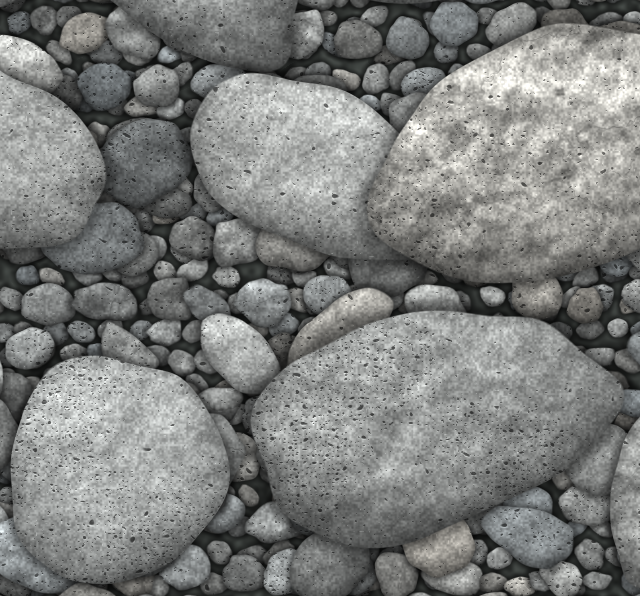
A Shadertoy shader for this texture:

```glsl
// A beach of grey volcanic stones: dark gravel, pebbles and cobbles filling the gaps
// between large boulders. Each layer is a jittered brick grid of soft polygons, painted
// back to front with contact shadows, overcast top light, gas pits and mineral grain.
#define BOULDER_CELL 0.47
#define COBBLE_CELL 0.165
#define PEBBLE_CELL 0.09
#define GRAVEL_CELL 0.047
#define GAP_COLOR vec3(0.215, 0.23, 0.22)
#define LIGHT vec3(-0.14, 0.64, 0.755)
#define SHADOW_DEPTH 0.50
#define PIT_DEPTH 0.55
#define GRAIN 0.24
#define RELIEF 0.95

const float TAU = 6.2832;

float hash(vec2 p) {
    vec3 q = fract(p.xyx * 0.1031);
    q += dot(q, q.yzx + 33.33);
    return fract((q.x + q.y) * q.z);
}

vec3 hash3(vec2 p) {
    vec3 q = fract(p.xyx * vec3(0.1031, 0.1030, 0.0973));
    q += dot(q, q.yxz + 33.33);
    return fract((q.xxy + q.yzz) * q.zyx);
}

float noise(vec2 p) {
    vec2 i = floor(p), f = fract(p);
    f = f * f * (3.0 - 2.0 * f);
    return mix(mix(hash(i), hash(i + vec2(1, 0)), f.x),
               mix(hash(i + vec2(0, 1)), hash(i + vec2(1, 1)), f.x), f.y);
}

float fbm(vec2 p) {
    float sum = 0.0, amp = 0.5;
    for (int i = 0; i < 5; i++) {
        sum += amp * noise(p);
        p = mat2(1.6, 1.2, -1.2, 1.6) * p + 7.3;
        amp *= 0.55;
    }
    return sum;
}

// Gas holes: x is the dark hollow, y its lit lower rim
vec2 pits(vec2 p, float density) {
    p += 0.7 * vec2(noise(p * 0.9), noise(p * 0.9 + 41.0));
    vec3 h = hash3(floor(p));
    vec2 c = fract(p) - 0.5 - 0.36 * (h.xy - 0.5);
    c.y *= 1.4;
    float radius = mix(0.10, 0.30, h.z * h.z);
    float present = step(hash(floor(p) + 91.0), density);
    float hollow = 1.0 - smoothstep(radius - 0.10, radius + 0.10, length(c));
    float rim = 1.0 - smoothstep(radius - 0.08, radius + 0.10, length(c + vec2(0.0, 0.2)));
    return present * vec2(hollow, rim * (1.0 - hollow));
}

// Radial measure of a rounded polygon, 1 on its outline
float stoneRadius(vec2 q, float sharpness, vec2 seed) {
    float sum = 0.0;
    for (int k = 0; k < 7; k++) {
        vec2 h = hash3(seed + float(k) * 3.7).xy;
        float a = (float(k) + 0.6 * h.x) * TAU / 7.0;
        float side = dot(q, vec2(cos(a), sin(a))) / (0.87 + 0.28 * h.y);
        sum += pow(max(side, 0.0001), sharpness);
    }
    return 0.92 * pow(sum, 1.0 / sharpness);
}

// Lit and textured stone surface
vec3 stoneColor(vec2 p, float r, vec2 outward, vec2 seed, float tone, float rough) {
    vec3 h = hash3(seed + 53.0);
    vec2 sp = p + 5.0 * h.xy;
    float hue = 2.0 * h.x - 1.0;
    vec3 tint = vec3(0.985, 1.0, 0.99) + hue * hue * hue * vec3(0.03, -0.005, -0.04);

    vec3 normal = normalize(vec3(outward * r * r * r * 1.1, 0.8));
    float shade = 0.58 + 0.55 * max(dot(normal, LIGHT), -0.1);
    shade *= 1.0 - 0.14 * smoothstep(0.88, 1.0, r);

    float height = fbm(sp * 15.0);
    float relief = height - fbm(sp * 15.0 + vec2(-0.08, 0.28));
    shade *= 1.0 + RELIEF * (0.5 + rough) * relief + 0.28 * (height - 0.5);
    float crease = abs(noise(sp * vec2(7.0, 15.0) + 2.0 * height) - 0.5);
    shade *= 1.0 - 0.18 * rough * (1.0 - smoothstep(0.0, 0.06, crease));

    float patches = smoothstep(0.25, 0.75, noise(sp * 6.0 + 19.0));
    float density = mix(0.08, 0.8, h.z * patches);
    vec2 hole = pits(sp * 74.0, density * 0.7) + 0.75 * pits(sp * 135.0 + 30.0, density);
    shade *= 1.0 - PIT_DEPTH * min(hole.x, 1.0) + 0.15 * hole.y;

    float grain = 0.65 * noise(sp * 290.0) + 0.35 * noise(sp * 150.0) - 0.5;
    float fleck = smoothstep(0.93, 1.0, noise(sp * 190.0 + 60.0));
    return tone * tint * (shade * (1.0 + 2.0 * GRAIN * grain) + 0.2 * fleck);
}

// Paint one layer of stones over the colour so far
void paintStones(inout vec3 color, vec2 p, float cell, float share, vec2 tones, float seed) {
    vec2 g = p / cell;
    for (int j = 1; j >= -1; j--)
    for (int i = -1; i <= 1; i++) {
        float row = floor(g.y) + float(j);
        float shift = 0.5 * mod(row, 2.0);
        vec2 id = vec2(floor(g.x - shift) + float(i), row);
        vec2 key = id + seed;
        vec3 place = hash3(key), form = hash3(key + 23.0);
        if (hash(key + 71.0) > share) continue;

        vec2 center = id + vec2(shift, 0.0) + 0.5 + 0.36 * (place.xy - 0.5);
        float size = mix(0.36, 0.49, place.z), stretch = mix(1.0, 1.32, form.x);
        vec2 radii = size * vec2(stretch, 1.0 / stretch);
        float a = 1.7 * (form.y - 0.5);
        mat2 turn = mat2(cos(a), -sin(a), sin(a), cos(a));
        vec2 q = turn * (g - center) / radii;
        if (dot(q, q) > 3.2) continue;

        q += 0.14 * (vec2(noise(q * 2.2 + key), noise(q * 2.2 + key + 37.0)) - 0.5);
        float rough = form.z * form.z;
        float r = stoneRadius(q, mix(3.0, 11.0, rough), key);
        float d = (r - 1.0) * radii.y * cell, px = 0.8 / iResolution.y;
        float reach = 0.008 + 0.07 * size * cell;
        color *= 1.0 - SHADOW_DEPTH * (1.0 - smoothstep(-0.2 * reach, reach, d));
        if (d > px) continue;

        vec2 outward = normalize((q / radii) * turn + 0.0001);
        float tone = mix(tones.x, tones.y, hash(key + 11.0));
        vec3 stone = stoneColor(p, min(r, 1.0), outward, key, tone, rough);
        color = mix(color, stone, 1.0 - smoothstep(-px, px, d));
    }
}

void mainImage(out vec4 fragColor, in vec2 fragCoord) {
    vec2 p = fragCoord / iResolution.y;
    vec3 color = GAP_COLOR * (0.7 + 0.6 * noise(p * 90.0));
    paintStones(color, p, GRAVEL_CELL, 0.95, vec2(0.36, 0.62), 300.0);
    paintStones(color, p, PEBBLE_CELL, 0.85, vec2(0.40, 0.68), 200.0);
    paintStones(color, p, COBBLE_CELL, 0.60, vec2(0.42, 0.70), 120.0);
    paintStones(color, p, BOULDER_CELL, 0.96, vec2(0.58, 0.72), 40.0);
    fragColor = vec4(clamp(color, 0.0, 1.0), 1.0);
}
```
